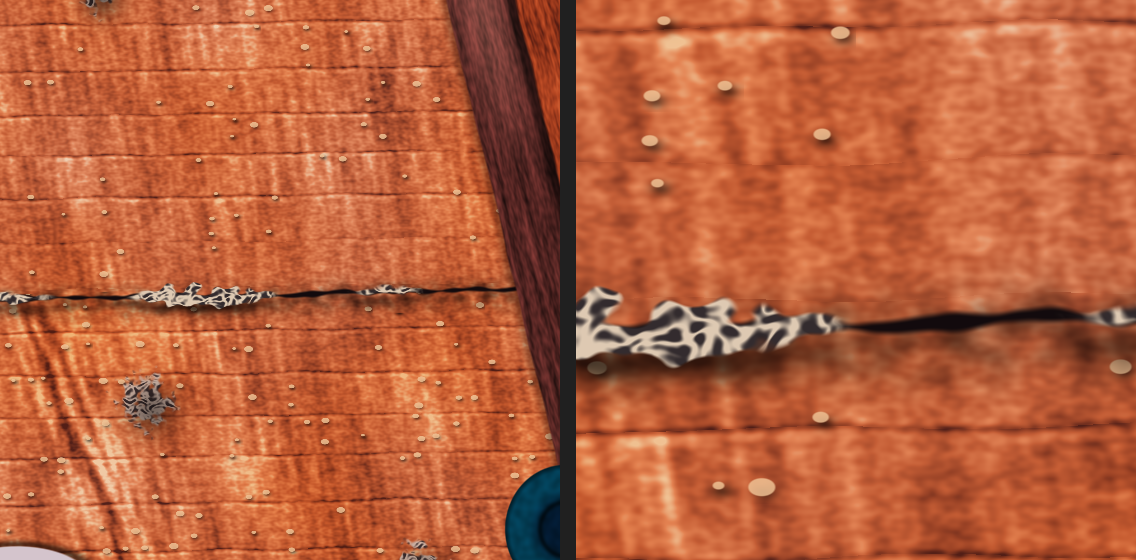
Left, the full canvas; right, a detail of the centre.
Write a Shadertoy shader that draws this texture.

```glsl
// Weathered orange planks with saw marks, a fluffy crack and a dark slanting beam.
// Layered gradient noise sets a wood tone that a five-colour ramp turns to colour;
// beam, lint tufts and rounded corner objects are laid over it with soft masks.

const vec3 DARK_WOOD = vec3(0.32, 0.12, 0.09);
const vec3 BROWN_WOOD = vec3(0.59, 0.25, 0.14);
const vec3 ORANGE_WOOD = vec3(0.77, 0.36, 0.20);
const vec3 LIGHT_WOOD = vec3(0.89, 0.51, 0.32);
const vec3 PALE_WOOD = vec3(0.94, 0.76, 0.58);
const vec3 BEAM_COLOR = vec3(0.32, 0.14, 0.13);
const vec3 SOOT = vec3(0.07, 0.04, 0.05);
const vec3 LINT = vec3(0.87, 0.79, 0.70);
const vec3 TEAL = vec3(0.01, 0.24, 0.33);
const vec3 NAVY = vec3(0.01, 0.10, 0.19);
const vec3 LAVENDER = vec3(0.83, 0.77, 0.80);
const float SAW_SPACING = 0.0775;
const float GRAIN_LEAN = 0.15;
const float SOFT = 0.0025;
const vec3 TUFTS[3] = vec3[3](vec3(0.26, 0.285, 0.044),
                              vec3(0.745, -0.01, 0.040),
                              vec3(0.17, 1.02, 0.036));

vec2 hash2(vec2 cell) {
    vec3 h = fract(cell.xyx * vec3(0.1031, 0.1030, 0.0973));
    h += dot(h, h.yzx + 33.33);
    return fract((h.xx + h.yz) * h.zy);
}

float corner(vec2 cell, vec2 offset) {
    float angle = 6.2832 * hash2(cell).x;
    return dot(vec2(cos(angle), sin(angle)), offset);
}

// Gradient noise, roughly -0.7 to 0.7
float noise(vec2 p) {
    vec2 i = floor(p), f = p - i, e = vec2(0, 1);
    vec2 u = f * f * f * (f * (f * 6.0 - 15.0) + 10.0);
    return mix(mix(corner(i, f), corner(i + e.yx, f - e.yx), u.x),
               mix(corner(i + e, f - e), corner(i + 1.0, f - 1.0), u.x), u.y);
}

float bump(float d, float width) { return exp(-d * d / (width * width)); }

vec3 woodRamp(float t) {
    t = clamp(t, 0.0, 1.0) * 4.0;
    vec3 c = mix(DARK_WOOD, BROWN_WOOD, min(t, 1.0));
    c = mix(c, ORANGE_WOOD, clamp(t - 1.0, 0.0, 1.0));
    c = mix(c, LIGHT_WOOD, clamp(t - 2.0, 0.0, 1.0));
    return mix(c, PALE_WOOD, clamp(t - 3.0, 0.0, 1.0));
}

vec3 planks(vec2 p) {
    float lower = 1.0 - smoothstep(0.44, 0.49, p.y);
    float across = p.x + GRAIN_LEAN * p.y;

    // Saw marks split the grain into rows
    float v = (p.y - 0.014 * p.x - 0.097) / SAW_SPACING;
    v += 0.2 * noise(vec2(p.y * 6.0, 3.5)) + 0.07 * noise(vec2(p.x * 9.0, p.y * 8.0));
    float row = floor(v), mark = floor(v + 0.5);
    float d = (v - mark) * SAW_SPACING;
    float cut = 0.65 + 0.7 * noise(vec2(p.x * 14.0, mark * 3.7));
    cut *= mark == 5.0 ? 0.0 : mark == 6.0 ? 0.4 : 1.0;

    // Wood tone: patches, upright streaks and short level flecks
    float t = 0.56 + 0.32 * noise(p * vec2(5.0, 4.0) + 7.3);
    t += 0.28 * noise(vec2(across * 19.0, p.y * 3.0 + row * 0.37));
    float streak = noise(vec2(across * 75.0, p.y * 9.0 + row * 5.3));
    t += streak * (0.28 + 0.35 * noise(p * 6.0 + 2.1));
    t += 0.24 * noise(p * vec2(48.0, 85.0)) + 0.20 * noise(p * vec2(120.0, 190.0));
    t += cut * (0.22 * bump(d + 0.006, 0.0035) - 0.42 * bump(d, 0.0025));

    // Pale worn patch with one dark streak at the lower left
    float worn = p.x + 0.4 * p.y;
    t += lower * bump(worn - 0.24, 0.075) * (0.20 + 0.9 * noise(vec2(worn * 45.0, p.y * 8.0)));
    t -= lower * 0.38 * bump(worn - 0.222 + 0.02 * noise(p * 20.0), 0.012);
    vec3 c = woodRamp(t);
    c *= 1.0 + vec3(0.0, 0.12, 0.35) * (noise(p * 4.0 + 31.0) + 0.1 - 0.25 * lower);

    // Pale crumbs with small shadows
    vec2 cell = floor(p * 30.0), rnd = hash2(cell + 5.0), shape = hash2(cell + 91.0);
    vec2 crumb = (p * 30.0 - cell - 0.25 - 0.5 * rnd) * vec2(0.8, 1.2);
    float size = (0.06 + 0.12 * shape.y) * step(shape.x, 0.10 + 0.13 * lower);
    float crumbMask = smoothstep(size + 0.04, size, length(crumb)) * step(0.01, size);
    c *= 1.0 - 0.5 * step(0.01, size) * bump(length(crumb + vec2(-0.05, 0.12)), 0.15);
    return mix(c, PALE_WOOD, 0.85 * crumbMask);
}

// Tangled fibres, from sooty gaps to pale threads
vec3 lint(vec2 p) {
    vec2 warped = p + 0.012 * vec2(noise(p * 45.0), noise(p * 45.0 + 17.0));
    float thread = 1.0 - 3.0 * abs(noise(warped * vec2(65.0, 100.0)));
    return mix(SOOT + 0.13, LINT, smoothstep(-0.1, 0.85, thread + 0.5 * noise(p * 130.0)));
}

void mainImage(out vec4 fragColor, in vec2 fragCoord) {
    vec2 p = fragCoord / iResolution.xy;
    vec3 c = planks(p);

    // Crack, its shadow and the lint caught in it
    float d = p.y - 0.466 - 0.018 * p.x - 0.007 * noise(vec2(p.x * 18.0, 1.5));
    float rough = noise(p * vec2(42.0, 60.0));
    c *= 1.0 - (0.28 + 0.5 * rough) * bump(d + 0.008, 0.025);
    float gap = 0.0035 + 0.005 * noise(vec2(p.x * 35.0, 8.5));
    c = mix(c, SOOT, smoothstep(gap + SOFT, gap - SOFT, abs(d)));
    float caught = exp(-pow((p.x - 0.36) / 0.115, 4.0));
    caught += 0.45 * bump(p.x - 0.69, 0.06) + 0.5 * bump(p.x - 0.02, 0.07);
    float fluff = caught * (0.014 + 0.025 * rough) - abs(d);
    c *= 1.0 - 0.6 * caught * bump(d + 0.019, 0.012);
    c = mix(c, lint(p), smoothstep(-SOFT, SOFT, fluff) * smoothstep(0.1, 0.3, caught));

    // Loose tufts, shaded to the lower right
    for (int i = 0; i < 3; i++) {
        vec2 q = p - TUFTS[i].xy;
        float r = length(q) / TUFTS[i].z + 1.1 * noise(p * 38.0) + 0.6 * noise(p * 95.0);
        float shade = bump(length(q - vec2(0.012, -0.018)), TUFTS[i].z);
        c *= 1.0 - 0.5 * shade;
        vec3 fibre = lint(p * 1.1 + 3.0) * vec3(0.97, 0.95, 1.0) * (1.0 - 0.45 * shade);
        c = mix(c, fibre, 0.92 * smoothstep(1.1, 0.65, r));
    }

    // Slanting beam and the red board behind it
    float x = p.x - 0.797 - 0.24 * (1.0 - p.y) + 0.004 * noise(p * 12.0);
    float grain = noise(vec2(x * 95.0, p.y * 8.0)) + 0.6 * noise(vec2(x * 220.0, p.y * 60.0));
    vec3 beam = BEAM_COLOR * (1.0 + 0.75 * grain);
    beam += vec3(0.20, 0.14, 0.12) * smoothstep(0.65, 1.0, p.y) * bump(x - 0.06, 0.05);
    beam *= 1.0 - 0.55 * bump(x - 0.118, 0.014);
    vec3 board = woodRamp(0.33 + 0.45 * grain) * vec3(0.95, 0.80, 0.70);
    beam = mix(beam, board, smoothstep(0.121, 0.127, x));
    c *= 1.0 - 0.3 * bump(x, 0.012);
    c = mix(c, beam, smoothstep(-SOFT, SOFT, x));

    // Teal disc at the right and pale rim at the left
    float disc = length((p - vec2(1.01, 0.055)) / vec2(0.108, 0.115));
    vec3 teal = mix(NAVY, TEAL, smoothstep(0.30, 0.70, disc)) * (1.0 + 0.3 * noise(p * 60.0));
    teal *= 1.0 - 0.6 * bump(disc - 0.42, 0.05) - 0.5 * smoothstep(0.9, 1.0, disc);
    c = mix(c, teal, smoothstep(1.015, 0.985, disc));
    float rim = length((p - vec2(0.03, -0.035)) / vec2(0.13, 0.06));
    c *= 1.0 - 0.6 * bump(rim - 1.05, 0.12);
    c = mix(c, LAVENDER, smoothstep(1.02, 0.96, rim));

    fragColor = vec4(clamp(c, 0.0, 1.0), 1.0);
}
```
